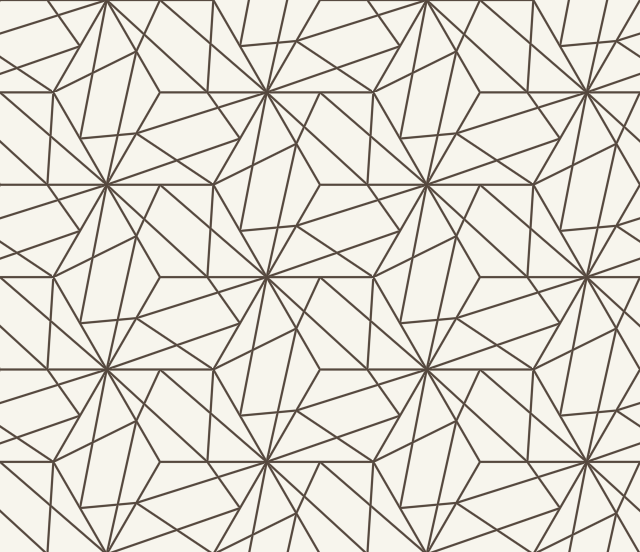
Write a Shadertoy shader that draws this pattern.

```glsl
const vec3 PAPER = vec3(0.97, 0.962, 0.93);
const vec3 INK = vec3(0.335, 0.283, 0.245);
const float ROOT3 = 1.7320508;
const float SPOKES_ACROSS = 6.0;   // canvas width in spoke lengths
const float HALF_WIDTH = 0.0104;   // in spoke lengths
const float BRANCH = 0.556;        // joint position along the even spokes

float segmentDistance(vec2 p, vec2 a, vec2 b) {
    vec2 pa = p - a, ba = b - a;
    return length(pa - ba * clamp(dot(pa, ba) / dot(ba, ba), 0.0, 1.0));
}

vec2 rotate(vec2 p, float angle) {
    float c = cos(angle), s = sin(angle);
    return vec2(c * p.x - s * p.y, s * p.x + c * p.y);
}

// Offset from the nearest hub of the triangular lattice
vec2 nearestHub(vec2 p, vec2 period) {
    vec2 a = p - period * round(p / period);
    vec2 q = p - 0.5 * period;
    vec2 b = q - period * round(q / period);
    return dot(a, a) < dot(b, b) ? a : b;
}

// One third of the lines crossing a hub's hexagon
float sectorDistance(vec2 p, float branch) {
    vec2 hub = vec2(0.0);
    vec2 corner = vec2(1.0, 0.0);
    vec2 middle = 0.5 * corner;
    vec2 jointBelow = branch * vec2(0.5, 0.5 * ROOT3);
    vec2 jointAbove = jointBelow * vec2(1.0, -1.0);
    vec2 jointLeft = vec2(-branch, 0.0);
    vec2 neighbour = vec2(1.5, 0.5 * ROOT3);

    // Spokes
    float d = segmentDistance(p, -corner, corner);
    // Short links between spokes
    d = min(d, segmentDistance(p, corner, jointAbove));
    d = min(d, segmentDistance(p, middle, jointBelow));
    // Long rays leaving this hub
    d = min(d, segmentDistance(p, hub, neighbour + jointLeft));
    d = min(d, segmentDistance(p, hub, vec2(1.25, -0.25 * ROOT3)));
    // Long rays arriving from neighbouring hubs
    d = min(d, segmentDistance(p, -neighbour, jointLeft));
    return min(d, segmentDistance(p, neighbour, middle));
}

float latticeDistance(vec2 p, float branch) {
    vec2 local = nearestHub(p, vec2(3.0, ROOT3));
    float d = 1e3;
    for (int i = 0; i < 3; i++) {
        d = min(d, sectorDistance(rotate(local, float(i) * radians(120.0)), branch));
    }
    return d;
}

void mainImage(out vec4 fragColor, in vec2 fragCoord) {
    float pixel = SPOKES_ACROSS / iResolution.x;
    // Measured downwards from the top edge, first hub one spoke in
    vec2 p = vec2(fragCoord.x, iResolution.y - fragCoord.y) * pixel - vec2(1.0, 0.0);
    float d = latticeDistance(p, BRANCH);
    float ink = 1.0 - smoothstep(-0.7 * pixel, 0.7 * pixel, d - HALF_WIDTH);
    fragColor = vec4(mix(PAPER, INK, ink), 1.0);
}
```
